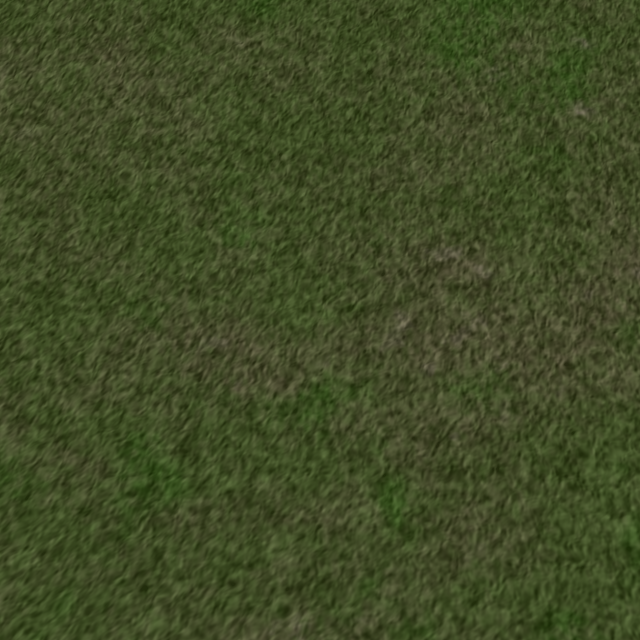
Give the GLSL for this texture, as a Shadertoy shader.

```glsl
// Worn lawn seen at a slant: short leaning blades, finer with distance.
// Stretched noise layers make the blades; broad noise and soft blobs
// blend lush turf into dry, greyish brown patches.

float hash(vec2 cell) {
    uvec2 q = uvec2(ivec2(cell) + 32768) * uvec2(1597334673u, 3812015801u);
    uint n = (q.x ^ q.y) * 1597334673u;
    n ^= n >> 15;
    n *= 2246822519u;
    n ^= n >> 13;
    return float(n >> 8) / 16777216.0;
}

float noise(vec2 p) {
    vec2 i = floor(p), f = fract(p);
    f = f * f * (3.0 - 2.0 * f);
    return mix(mix(hash(i), hash(i + vec2(1, 0)), f.x),
               mix(hash(i + vec2(0, 1)), hash(i + vec2(1, 1)), f.x), f.y);
}

float fbm(vec2 p) {
    float sum = 0.0, amp = 0.5;
    for (int i = 0; i < 4; i++) {
        sum += amp * noise(p);
        p = mat2(1.6, 1.2, -1.2, 1.6) * p + 7.3;
        amp *= 0.5;
    }
    return sum / 0.9375;
}

// Noise stretched along a direction given as an angle from the x axis
float blades(vec2 p, float angle, vec2 frequency) {
    vec2 along = vec2(cos(angle), sin(angle));
    vec2 q = vec2(dot(p, vec2(along.y, -along.x)), dot(p, along));
    return noise(q * frequency + 31.7);
}

// Soft elliptical spot, one at its centre
float blob(vec2 p, vec2 centre, vec2 radius) {
    vec2 d = (p - centre) / radius;
    return exp(-dot(d, d));
}

// Where the turf is worn, from 0 (lush) to 1 (dry)
float drynessAt(vec2 uv) {
    vec2 warped = uv + 0.12 * (vec2(fbm(uv * 6.0), fbm(uv * 6.0 + 19.0)) - 0.5);
    float worn = 0.85 * blob(warped, vec2(0.74, 0.48), vec2(0.17, 0.20));
    worn += 0.65 * blob(warped, vec2(0.38, 0.44), vec2(0.18, 0.06));
    worn += 0.65 * blob(warped, vec2(0.97, 0.62), vec2(0.10, 0.24));
    worn += 0.50 * blob(warped, vec2(0.52, 0.06), vec2(0.28, 0.12));
    worn += 0.30 * blob(warped, vec2(0.10, 0.88), vec2(0.22, 0.12));
    worn -= 0.60 * blob(warped, vec2(1.00, 0.12), vec2(0.12, 0.18));
    float mottling = fbm(uv * vec2(11.0, 15.0) + 3.0) - 0.5;
    return clamp(0.17 + worn * 0.72 + mottling * 1.1, 0.0, 1.0);
}

// A few small pale bare spots at the far right
float bareSpots(vec2 uv) {
    vec2 ragged = uv + 0.025 * (vec2(noise(uv * 75.0), noise(uv * 75.0 + 40.0)) - 0.5);
    float spots = 0.0;
    for (int i = 0; i < 3; i++) {
        float k = float(i);
        vec2 centre = vec2(0.91 - 0.14 * mod(k, 2.0), 0.935 - 0.054 * k);
        spots += blob(ragged, centre, vec2(0.017, 0.010)) * (1.0 - 0.4 * mod(k, 2.0));
    }
    return spots;
}

void mainImage(out vec4 fragColor, in vec2 fragCoord) {
    vec2 uv = fragCoord / iResolution.xy;

    // Ground plane: features shrink upward and converge toward the middle
    vec2 ground = vec2((uv.x - 0.5) * (1.0 + 0.7 * uv.y),
                       uv.y + 0.35 * uv.y * uv.y);

    // Blades: three leaning layers, bent a little by slow noise
    float lean = 0.95 + 0.5 * (noise(uv * 7.0) - 0.5);
    vec2 bent = ground + 0.006 * (vec2(noise(ground * 45.0), noise(ground * 45.0 + 9.0)) - 0.5);
    float grain = 0.42 * blades(bent, 0.95, vec2(145.0, 68.0))
                + 0.34 * blades(bent + 5.0, 1.25, vec2(190.0, 95.0))
                + 0.24 * blades(bent + 11.0, 0.65, vec2(230.0, 120.0));
    float clumps = fbm(ground * 38.0) - 0.5;
    float light = 0.5 + (grain - 0.5) * 2.0 + clumps * 0.45;
    light += 0.12 * (lean - 0.95);
    light = clamp(light, -0.25, 1.35);

    // Turf colours, from shaded to lit
    float dryness = drynessAt(uv);
    float tuft = noise(ground * vec2(80.0, 65.0) + 50.0) - 0.5;
    dryness = clamp(dryness + 0.45 * tuft, 0.0, 1.0);
    vec3 lush = mix(vec3(0.165, 0.215, 0.075), vec3(0.305, 0.370, 0.195), light);
    vec3 dry = mix(vec3(0.205, 0.205, 0.115), vec3(0.385, 0.375, 0.270), light);
    vec3 color = mix(lush, dry, dryness);

    // Deeper green where growth is thick
    float thick = smoothstep(0.55, 0.78, fbm(uv * 8.0 + 60.0)) * (1.0 - dryness);
    color += thick * vec3(-0.030, 0.008, -0.025);

    // Pale thatch showing through in the driest places
    float thatch = smoothstep(0.60, 0.80, fbm(uv * vec2(24.0, 28.0) + 80.0))
                 * smoothstep(0.35, 0.75, drynessAt(uv));
    float bare = clamp(0.55 * thatch + 0.75 * bareSpots(uv), 0.0, 1.0);
    color = mix(color, mix(vec3(0.26, 0.25, 0.19), vec3(0.49, 0.46, 0.39), light), bare);

    fragColor = vec4(color, 1.0);
}
```
